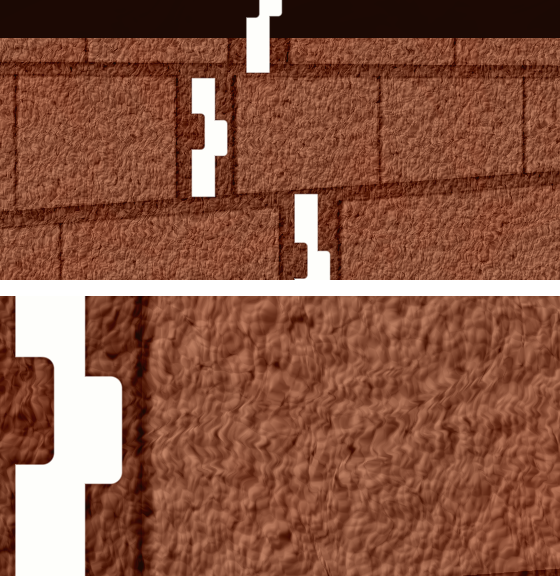
Top, the full canvas; bottom, a detail of the centre.
Reproduce this texture procedurally as a Shadertoy shader.

```glsl
// Three slanting courses of rough, reddish shingle panels split by dark seams,
// each with a recessed joint whose interlocking slot is cut through to white.
// Panels come from edge distances, slots from rounded boxes, bark from cells.

const vec3 CLAY = vec3(0.51, 0.285, 0.195);
const vec3 RUST = vec3(0.50, 0.24, 0.15);
const vec3 TONE_STEP = vec3(0.100, 0.092, 0.082);
const vec3 DARKEST = vec3(0.10, 0.035, 0.015);
const vec3 BACKDROP = vec3(0.995, 0.995, 0.985);

// Per course, top to bottom. Lower edge and slope, upper edge and slope.
const vec4 SPAN[3] = vec4[3](
    vec4(0.780, -0.007, 1.200, 0.000),
    vec4(0.245, 0.073, 0.735, -0.005),
    vec4(-0.200, 0.000, 0.188, 0.079));
// Joint left and right, then panel widths to its left and right.
const vec4 JOINT[3] = vec4[3](
    vec4(0.815, 1.029, 0.510, 0.591),
    vec4(0.628, 0.836, 0.576, 0.516),
    vec4(0.997, 1.211, 0.784, 0.833));
// Slot left, bottom and top.
const vec3 SLOT[3] = vec3[3](
    vec3(0.880, 0.740, 1.100),
    vec3(0.685, 0.297, 0.721),
    vec3(1.052, -0.100, 0.307));
// Heights of the tab and of the notch facing it.
const vec2 LOCK[3] = vec2[3](
    vec2(1.001, 1.006), vec2(0.530, 0.507), vec2(0.069, 0.040));

vec2 hash2(vec2 p) {
    vec2 q = vec2(dot(p, vec2(127.1, 311.7)), dot(p, vec2(269.5, 183.3)));
    return fract(sin(q) * 43758.5);
}

// Distance to the nearest scattered cell point.
float cellular(vec2 p) {
    vec2 cell = floor(p), f = fract(p);
    float nearest = 4.0;
    for (int y = -1; y <= 1; y++)
        for (int x = -1; x <= 1; x++) {
            vec2 o = vec2(x, y);
            vec2 d = o + hash2(cell + o) - f;
            nearest = min(nearest, dot(d, d));
        }
    return sqrt(nearest);
}

// Smooth irregular waves, roughly -1 to 1.
float layeredSines(vec2 p) {
    float sum = 0.0, amp = 0.5;
    for (int i = 0; i < 4; i++) {
        p = mat2(0.8, 0.6, -0.6, 0.8) * p * 1.7 + sin(p.yx * 1.3);
        sum += amp * sin(p.x) * cos(p.y);
        amp *= 0.75;
    }
    return sum;
}

// Cells lit from the upper left.
float emboss(vec2 p) {
    return cellular(p + vec2(-0.22, 0.25)) - cellular(p);
}

float barkTone(vec2 p) {
    vec2 warp = vec2(layeredSines(p * 14.0), layeredSines(p * 11.0 + 5.0));
    vec2 q = p + 0.012 * warp;
    float streaks = emboss(q * vec2(62.0, 27.0));
    float grit = emboss(q * vec2(115.0, 82.0) + 7.0);
    float pits = smoothstep(0.62, 0.95, cellular(q * vec2(75.0, 55.0) + 31.0));
    return 3.0 * streaks + 2.4 * grit - 1.5 * pits + 0.35 * warp.x + 0.25;
}

float roundBox(vec2 p, vec2 halfSize, float radius) {
    vec2 d = abs(p) - halfSize + radius;
    return length(max(d, 0.0)) + min(max(d.x, d.y), 0.0) - radius;
}

// Upright slot, narrowed by a tab on the left and widened by a notch.
float slotDistance(vec2 p, vec3 slot, vec2 lock) {
    float width = 0.083;
    vec2 middle = vec2(slot.x + 0.5 * width, 0.5 * (slot.y + slot.z));
    float body = roundBox(p - middle, vec2(0.5 * width, 0.5 * (slot.z - slot.y)), 0.003);
    float tab = roundBox(p - vec2(slot.x, lock.x), vec2(0.046, 0.064), 0.014);
    float notch = roundBox(p - vec2(slot.x + 0.090, lock.y), vec2(0.037, 0.064), 0.014);
    return min(max(body, -tab), notch);
}

// 1 at an edge, fading to 0 at the given width.
float edgeFade(float dist, float width) {
    return 1.0 - smoothstep(0.0, width, dist);
}

// Light and shade of the panels and the joint across one course.
float courseRelief(float x, float below, float above, vec4 joint) {
    if (x > joint.x && x < joint.y)
        return -0.9 - 2.2 * edgeFade(x - joint.x, 0.020) - 2.2 * edgeFade(joint.y - x, 0.016);
    bool onLeft = x < joint.x;
    float pitch = onLeft ? joint.z : joint.w;
    float left = mod(x - (onLeft ? joint.x : joint.y), pitch);
    float rim = edgeFade(abs(left - 0.020), 0.009);
    float seam = 2.7 * edgeFade(left, 0.016) + 1.4 * edgeFade(pitch - left, 0.009);
    return 0.15 + 0.6 * rim - seam - 1.9 * edgeFade(above, 0.013) - 0.7 * edgeFade(below, 0.012);
}

void mainImage(out vec4 fragColor, in vec2 fragCoord) {
    vec2 p = fragCoord / iResolution.xy * vec2(2.0, 1.0);
    float aa = 1.0 / iResolution.y;
    float relief = -0.8, hole = 1.0;

    // Courses over the ledge, each casting a shadow below itself.
    for (int i = 0; i < 3; i++) {
        float below = p.y - SPAN[i].x - SPAN[i].y * p.x;
        float above = SPAN[i].z + SPAN[i].w * p.x - p.y;
        relief -= step(below, 0.0) * 1.8 * exp(below / 0.012);
        float inside = smoothstep(-aa, aa, min(below, above));
        relief = mix(relief, courseRelief(p.x, below, above, JOINT[i]), inside);
        hole = min(hole, slotDistance(p, SLOT[i], LOCK[i]));
    }

    // Weathered surface, then the slots.
    float tone = clamp(relief + barkTone(p) - 1.2 * edgeFade(hole, 0.008), -4.0, 2.6);
    float rusty = smoothstep(-0.4, 0.8, layeredSines(p * 5.0 + 2.0));
    vec3 color = max(mix(CLAY, RUST, 0.6 * rusty) + tone * TONE_STEP, DARKEST);
    color = mix(BACKDROP, color, smoothstep(-aa, aa, hole));
    fragColor = vec4(color, 1.0);
}
```
